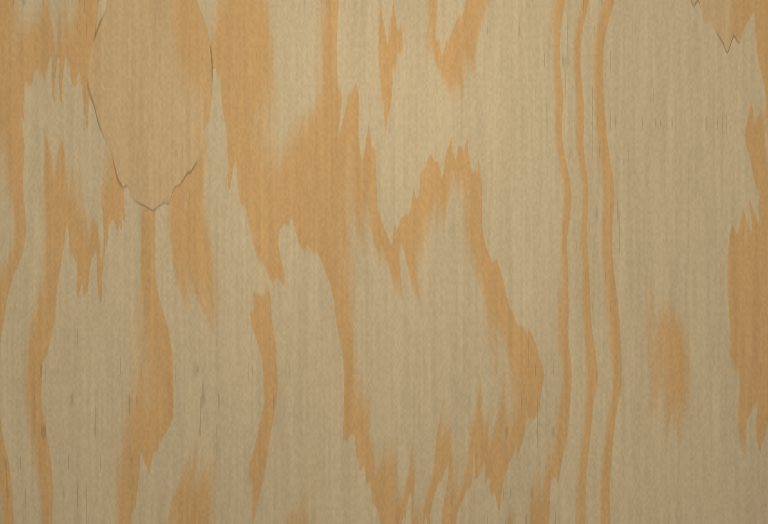
Write a Shadertoy shader that draws this texture.

```glsl
float hash(vec2 p) {
    return fract(sin(dot(p, vec2(127.1, 311.7))) * 43758.5453);
}

float noise(vec2 p) {
    vec2 i = floor(p), f = fract(p);
    f = f * f * (3.0 - 2.0 * f);
    return mix(mix(hash(i), hash(i + vec2(1, 0)), f.x),
               mix(hash(i + vec2(0, 1)), hash(i + vec2(1, 1)), f.x), f.y);
}

// Height of the growth rings where the veneer cuts through them
float ringHeight(vec2 p) {
    p.x += 0.07 * (noise(p * vec2(2.5, 3.4) + 31.0) - 0.5);
    p.x += 0.016 * (noise(p * vec2(9.0, 11.0) + 3.0) - 0.5);
    // Fibres tear the contours into vertical splinters
    float tear = 0.4 + 1.2 * noise(p * vec2(7.0, 4.0) + 50.0);
    p.y += 0.12 * tear * (noise(p * vec2(62.0, 4.0)) - 0.5);
    p.y += 0.08 * tear * (noise(p * vec2(140.0, 9.0) + 9.0) - 0.5);
    return 3.2 * p.x
         + 3.3 * noise(p * vec2(4.6, 1.25) + vec2(4.3, 7.6))
         + 1.1 * noise(p * vec2(10.0, 3.0) + vec2(17.2, 3.1))
         + 0.22 * noise(p * vec2(28.0, 8.0) + 5.0);
}

// Boat-shaped repair plug, pointed at both ends
float plugDistance(vec2 p) {
    return length(vec2(abs(p.x) + 0.26, p.y)) - 0.375;
}

void mainImage(out vec4 fragColor, in vec2 fragCoord) {
    vec2 uv = fragCoord / iResolution.xy;
    vec2 p = fragCoord / iResolution.y;
    float pixel = 1.0 / iResolution.y;

    // Latewood: soft on one side of each ring, sharp on the other
    float height = ringHeight(p);
    float ring = fract(height);
    float edge = clamp(1.2 * fwidth(height), 0.03, 0.2);
    float late = smoothstep(0.5, 0.76, ring) * (1.0 - smoothstep(1.0 - edge, 1.0, ring));

    // Plugs cut from a flatter, tan piece of wood
    vec2 q = p + 0.03 * (noise(p * vec2(11.0, 7.0)) - 0.5);
    q.y += 0.03 * (noise(p * vec2(90.0, 5.0)) - 0.5);
    float plug = min(plugDistance(q - vec2(0.285, 0.85)), plugDistance(q - vec2(1.38, 1.17)));
    float inside = 1.0 - smoothstep(-pixel, pixel, plug);
    float plugGrain = 0.5 + 0.45 * smoothstep(0.4, 0.65, noise(q * vec2(17.0, 3.0) + 40.0));
    late = mix(late, plugGrain, inside);

    vec3 earlywood = vec3(0.692, 0.610, 0.465);
    vec3 latewood = vec3(0.696, 0.546, 0.352);
    vec3 color = mix(earlywood, latewood, late);

    // Long fibres, fine pores and thin dark dashes
    float fibre = noise(p * vec2(210.0, 9.0)) - 0.5;
    float streak = noise(p * vec2(75.0, 4.0) + 14.0) - 0.5;
    float pore = noise(p * vec2(290.0, 170.0)) - 0.5;
    float cloud = noise(p * vec2(9.0, 2.0) + 60.0) - 0.5;
    color *= 1.0 + 0.05 * fibre + 0.03 * streak + 0.06 * pore + 0.03 * cloud;
    float dash = smoothstep(0.84, 0.97, noise(p * vec2(230.0, 17.0) + 80.0))
               * smoothstep(0.5, 0.75, noise(p * vec2(6.0, 4.0) + 20.0));
    color *= 1.0 - 0.11 * dash;

    // Faint broken glue line around the plugs
    float seam = 1.0 - smoothstep(0.0005, 0.003, abs(plug));
    color *= 1.0 - 0.18 * seam * smoothstep(0.5, 0.8, noise(p * 18.0));

    // Light falling from the top centre
    float falloff = length((uv - vec2(0.5, 0.88)) * vec2(1.0, 0.75));
    color *= 1.13 - 0.29 * falloff;

    fragColor = vec4(color, 1.0);
}
```
